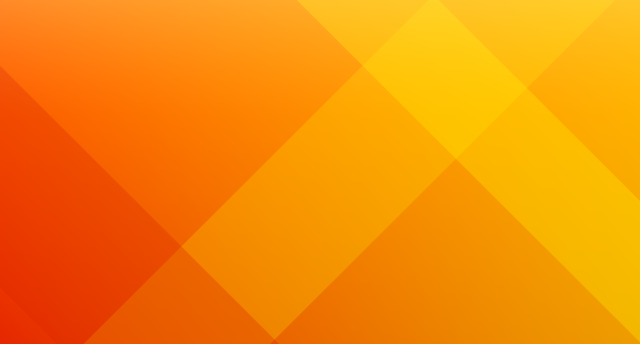
This background is drawn by a Shadertoy shader. Its source:

```glsl
// Warm abstract background: a red-to-yellow four-corner gradient crossed by
// translucent diagonal bands at 45 degrees, with a soft pale glow along the top.
// Each band is a smoothed interval of a diagonal coordinate, blended in turn.

// Proportions of the layout; diagonal positions are in canvas heights
const float ASPECT = 1.855;
const vec2 RISING_BAND = vec2(1.242, 1.783);
const vec2 FALLING_BAND = vec2(0.860, 1.271);
const vec2 SHADE_BAND = vec2(-0.836, -0.191);

// Gradient corners; values above one keep the upper half saturated
const vec3 TOP_LEFT = vec3(1.03, 0.454, 0.0);
const vec3 TOP_RIGHT = vec3(1.03, 0.734, 0.0);
const vec3 BOTTOM_LEFT = vec3(0.90, 0.150, 0.0);
const vec3 BOTTOM_RIGHT = vec3(0.93, 0.614, 0.0);
const float HORIZONTAL_EASE = 0.34;

// Overlay colours and opacities
const vec3 YELLOW = vec3(1.0, 0.92, 0.0);
const vec3 DEEP_RED = vec3(0.86, 0.14, 0.0);
const float RISING_ALPHA = 0.24;
const float FALLING_ALPHA = 0.33;
const float SHADE_ALPHA = 0.31;
const float GLOW_ALPHA = 0.16;
const float GLOW_HEIGHT = 0.35;

// Coverage of the interval between two diagonal edges
float band(float t, vec2 edges, float blur) {
    return smoothstep(-blur, blur, t - edges.x)
         * smoothstep(-blur, blur, edges.y - t);
}

vec3 cornerGradient(float across, float down) {
    float eased = across + HORIZONTAL_EASE * across * (1.0 - across);
    vec3 top = mix(TOP_LEFT, TOP_RIGHT, eased);
    vec3 bottom = mix(BOTTOM_LEFT, BOTTOM_RIGHT, eased);
    return min(mix(top, bottom, down), 1.0);
}

void mainImage(out vec4 fragColor, in vec2 fragCoord) {
    vec2 uv = fragCoord / iResolution.xy;
    float down = 1.0 - uv.y;
    float x = uv.x * ASPECT;
    float blur = 1.0 / iResolution.y;

    // Diagonal coordinates: constant along rising and falling lines
    float rising = x + down;
    float falling = x - down;

    vec3 color = cornerGradient(uv.x, down);

    // Translucent bands
    color = mix(color, YELLOW, RISING_ALPHA * band(rising, RISING_BAND, blur));
    color = mix(color, YELLOW, FALLING_ALPHA * band(falling, FALLING_BAND, blur));
    color = mix(color, DEEP_RED, SHADE_ALPHA * band(falling, SHADE_BAND, blur));

    // Pale glow fading down from the top edge
    float glow = pow(max(1.0 - down / GLOW_HEIGHT, 0.0), 1.5);
    color = mix(color, vec3(1.0), GLOW_ALPHA * glow);

    fragColor = vec4(color, 1.0);
}
```
